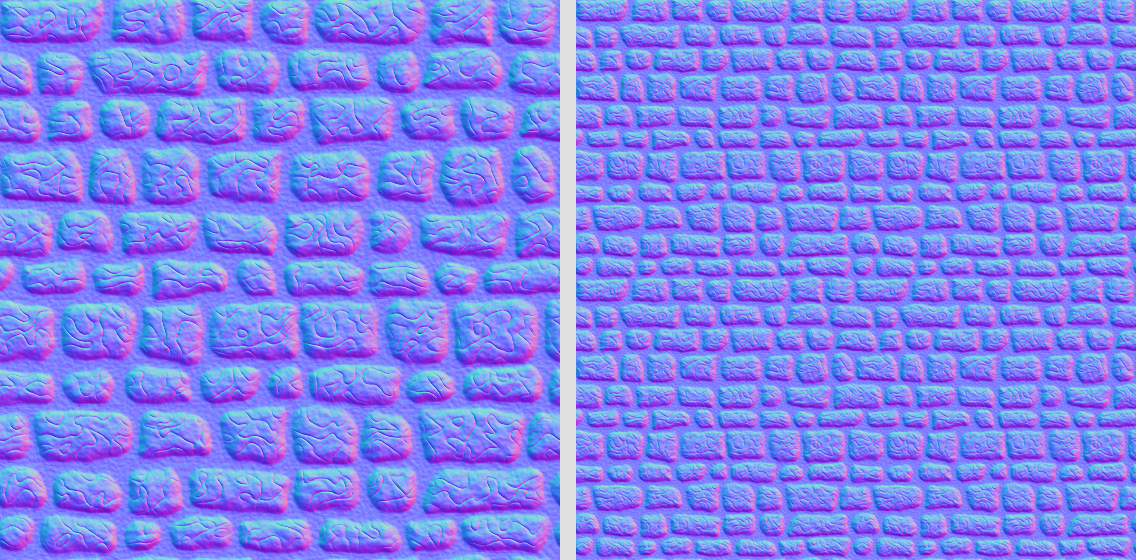
Left, the tile; right, the same tile 2 across and 2 down.
This texture map is drawn by a WebGL 1 fragment shader. Its source:

```glsl
precision highp float;
// Tileable normal map of a rough stone wall: eleven courses of rounded stones in mortar.

uniform vec2 u_resolution;

const float ROWS = 11.0;

float wrap(float i, float period) {
  return floor(mod(i + 0.5, period));
}

float hash(vec2 p) {
  return fract(sin(dot(p, vec2(127.1, 311.7))) * 43758.547);
}

vec4 hash4(vec2 p) {
  return vec4(hash(p), hash(p + 17.3), hash(p + 41.9), hash(p + 73.1));
}

float corner(vec2 cell, vec2 offset, vec2 f, vec2 period) {
  vec2 i = floor(mod(cell + offset + 0.5, period));
  float angle = 6.2832 * hash(i + 0.37 * period);
  return dot(vec2(cos(angle), sin(angle)), f - offset);
}

// Gradient noise that repeats after "period" lattice cells
float noise(vec2 p, vec2 period) {
  p *= period;
  vec2 i = floor(p);
  vec2 f = p - i;
  vec2 u = f * f * f * (f * (f * 6.0 - 15.0) + 10.0);
  float low = mix(corner(i, vec2(0.0), f, period), corner(i, vec2(1.0, 0.0), f, period), u.x);
  float high = mix(corner(i, vec2(0.0, 1.0), f, period), corner(i, vec2(1.0), f, period), u.x);
  return mix(low, high, u.y);
}

// Jittered position of the joint before cell i
float joint(float i, float period, float seed, float jitter) {
  return i + jitter * (hash(vec2(wrap(i, period), seed)) - 0.5);
}

// Index of the jittered cell that holds x
float findCell(float x, float period, float seed, float jitter) {
  float i = floor(x);
  i -= 1.0 - step(joint(i, period, seed, jitter), x);
  return i + step(joint(i + 1.0, period, seed, jitter), x);
}

// Depth inside the nearest stone (x) and height within it from -1 to 1 (y)
vec2 stone(vec2 p) {
  float row = findCell(p.y * ROWS, ROWS, 5.0, 0.32);
  float rowId = wrap(row, ROWS);
  float count = 7.0 + step(0.45, hash(vec2(rowId, 91.0)));
  float seed = rowId + 20.0;
  p.x += hash(vec2(rowId, 57.0));
  float col = findCell(p.x * count, count, seed, 0.62);
  vec2 id = vec2(wrap(col, count), rowId);

  vec2 lo = vec2(joint(col, count, seed, 0.62) / count, joint(row, ROWS, 5.0, 0.32) / ROWS);
  vec2 hi = vec2(joint(col + 1.0, count, seed, 0.62) / count, joint(row + 1.0, ROWS, 5.0, 0.32) / ROWS);
  vec4 gap = 0.003 + 0.005 * hash4(id + 3.0);
  lo += gap.xy;
  hi -= gap.zw;
  vec2 size = 0.5 * (hi - lo);
  vec2 local = p - 0.5 * (lo + hi);

  // Taper each stone, then round every corner by its own radius
  vec2 taper = vec2(0.14, 0.26) * (hash4(id + 8.0).xy - 0.5);
  vec2 unit = local / size;
  local *= 1.0 + taper * unit.yx + abs(taper);
  vec4 radii = mix(vec4(0.012), vec4(0.038), hash4(id + 29.0));
  vec2 side = local.x > 0.0 ? radii.xy : radii.zw;
  float radius = min(local.y > 0.0 ? side.x : side.y, min(size.x, size.y));
  vec2 q = abs(local) - size + radius;
  float d = min(max(q.x, q.y), 0.0) + length(max(q, 0.0)) - radius;
  return vec2(-d, unit.y);
}

float height(vec2 p) {
  // Wavy courses and chipped outlines
  vec2 bend = vec2(noise(p + 0.31, vec2(7.0)), noise(p + 0.73, vec2(6.0, 8.0)));
  vec2 chip = vec2(noise(p + 0.17, vec2(23.0)), noise(p + 0.59, vec2(21.0)));
  vec2 s = stone(p + 0.013 * bend + 0.007 * chip);
  float medium = noise(p, vec2(48.0, 56.0));
  float fine = noise(p, vec2(110.0, 124.0));
  float grit = noise(p, vec2(210.0));

  // Soft rim rising to a domed face that leans slightly upward
  float t = s.x + 0.0025 * medium;
  float depth = 0.5 * (t + sqrt(t * t + 0.000006));
  float body = 1.0 - exp(-depth / 0.011);
  float h = body * (0.0165 - 0.0045 * s.y);

  // Creased, pitted stone faces; finer grain on the mortar
  float crease = abs(noise(p + 0.06 * bend, vec2(17.0, 25.0)));
  float crack = abs(noise(p + 0.02 * chip + 0.4, vec2(29.0, 37.0)));
  h += body * (0.006 * crease - 0.0035 * exp(-crack * 14.0) + 0.0026 * medium);
  return h + 0.0011 * fine + 0.00045 * grit;
}

void main() {
  vec2 p = gl_FragCoord.xy / u_resolution;
  vec2 e = vec2(0.001, 0.0);
  vec2 slope = vec2(height(p + e.xy) - height(p - e.xy),
                    height(p + e.yx) - height(p - e.yx)) / (2.0 * e.x);
  vec3 normal = normalize(vec3(-slope, 1.0));
  gl_FragColor = vec4(0.5 + 0.5 * normal, 1.0);
}
```
